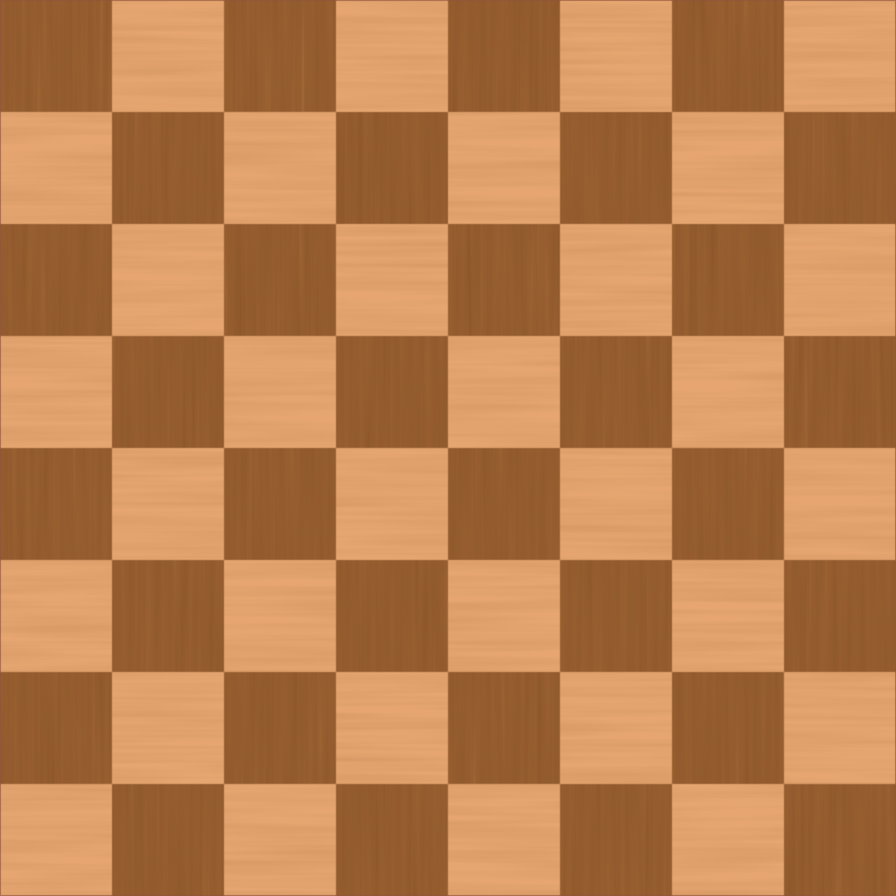
Reproduce this pattern procedurally as a Shadertoy shader.

```glsl
// Wooden checkerboard of eight by eight flat squares, light at the lower left.
// Pale squares carry horizontal grain and brown squares vertical grain, both
// made of stretched gradient noise that is seeded separately for every square.

const float SQUARES = 8.0;
const float SEAM_SOFTNESS = 0.007;  // half width, in squares
const float RIM_WIDTH = 0.016;      // in squares

const vec3 PALE_WOOD = vec3(0.905, 0.652, 0.442);
const vec3 PALE_STREAK = vec3(0.82, 0.58, 0.38);
const vec3 BROWN_WOOD = vec3(0.592, 0.372, 0.188);
const vec3 BROWN_STREAK = vec3(0.52, 0.31, 0.145);
const vec3 BROWN_GLINT = vec3(0.66, 0.42, 0.23);
const vec3 RIM_COLOUR = vec3(0.48, 0.24, 0.19);

vec2 hash22(vec2 p) {
    vec3 q = fract(p.xyx * vec3(0.1031, 0.1030, 0.0973));
    q += dot(q, q.yzx + 33.33);
    return fract((q.xx + q.yz) * q.zy);
}

float cornerSlope(vec2 corner, vec2 offset) {
    return dot(hash22(corner) * 2.0 - 1.0, offset);
}

float gradientNoise(vec2 p) {
    vec2 i = floor(p);
    vec2 f = p - i;
    vec2 u = f * f * f * (f * (f * 6.0 - 15.0) + 10.0);
    vec2 e = vec2(1.0, 0.0);
    float low = mix(cornerSlope(i, f), cornerSlope(i + e, f - e), u.x);
    float high = mix(cornerSlope(i + e.yx, f - e.yx),
                     cornerSlope(i + e.xx, f - e.xx), u.x);
    return mix(low, high, u.y);
}

// Layered streaks running along the x axis of p, centred on zero.
float grain(vec2 p, vec2 seed, float frequency) {
    float sum = 0.0;
    float weight = 0.6;
    for (int layer = 0; layer < 3; layer++) {
        sum += weight * gradientNoise(vec2(p.x * 0.7, p.y * frequency) + seed);
        frequency *= 1.9;
        weight *= 0.75;
        seed += 17.37;
    }
    return sum;
}

vec3 paleWood(vec2 local, vec2 seed) {
    float streak = grain(local, seed, 9.0);
    return mix(PALE_WOOD, PALE_STREAK, clamp(0.24 + 0.85 * streak, 0.0, 1.0));
}

vec3 brownWood(vec2 local, vec2 seed) {
    float streak = grain(local.yx, seed, 13.0);
    vec3 wood = mix(BROWN_WOOD, BROWN_STREAK, clamp(0.16 + 0.65 * streak, 0.0, 1.0));
    return mix(wood, BROWN_GLINT, 0.5 * smoothstep(0.25, 0.6, -streak));
}

// Alternates between +1 and -1 on each unit, with softened steps.
vec2 softSquareWave(vec2 p, vec2 softness) {
    vec2 f = fract(p);
    vec2 side = 1.0 - 2.0 * mod(floor(p), 2.0);
    return side * clamp(min(f, 1.0 - f) / softness, 0.0, 1.0);
}

void mainImage(out vec4 fragColor, in vec2 fragCoord) {
    vec2 board = fragCoord / iResolution.xy * SQUARES;
    vec2 pixel = SQUARES / iResolution.xy;
    vec2 square = floor(board);
    vec2 local = board - square;
    vec2 seed = floor(hash22(square + 3.0) * 200.0) + hash22(square + 41.0);

    // Blend the two woods across the seams
    vec2 wave = softSquareWave(board, max(vec2(SEAM_SOFTNESS), 0.5 * pixel));
    float pale = 0.5 + 0.5 * wave.x * wave.y;
    vec3 colour = mix(brownWood(local, seed), paleWood(local, seed), pale);

    // Faint reddish rim around the whole board
    vec2 inset = min(board, SQUARES - board);
    vec2 rim = 1.0 - smoothstep(vec2(0.0), max(vec2(RIM_WIDTH), pixel), inset);
    colour = mix(colour, RIM_COLOUR, 0.5 * max(rim.x, rim.y));

    fragColor = vec4(colour, 1.0);
}
```
